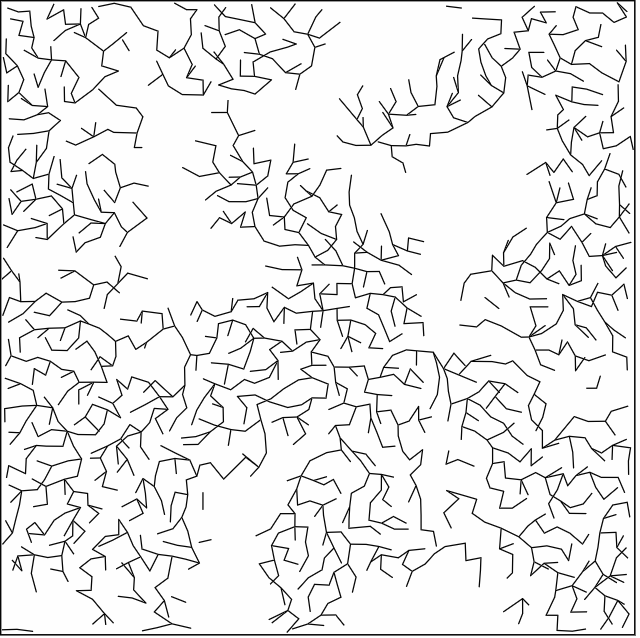
Write a WebGL 2 fragment shader that draws this pattern.

```glsl
#version 300 es
precision highp float;
// A thin black random tree with crooked twigs, grown inside a square frame.
// Each grid cell may hold one jittered node, and each node is joined to a
// neighbour of lower potential, so that all branches lead towards the middle.

uniform vec2 u_resolution;
out vec4 fragColor;

const float CELLS = 46.0;
const float MISSING = 1000.0;

float hash(vec2 p) {
    return fract(sin(dot(p, vec2(127.1, 311.7))) * 43758.5453);
}

float noise(vec2 p) {
    vec2 i = floor(p), f = fract(p);
    f = f * f * (3.0 - 2.0 * f);
    return mix(mix(hash(i), hash(i + vec2(1, 0)), f.x),
               mix(hash(i + vec2(0, 1)), hash(i + vec2(1, 1)), f.x), f.y);
}

float segmentDistance(vec2 p, vec2 a, vec2 b) {
    vec2 pa = p - a, ba = b - a;
    return length(pa - ba * clamp(dot(pa, ba) / dot(ba, ba), 0.0, 1.0));
}

// Position of a cell's node in xy, its potential in z
vec3 treeNode(vec2 cell) {
    bool outside = any(lessThan(cell, vec2(0))) || any(greaterThan(cell, vec2(CELLS - 1.0)));
    // Smooth noise opens the empty clearings, the hash frays their rims
    float density = noise(cell * 0.2 + 31.7) + 0.5 * (hash(cell + 7.3) - 0.5);
    if (outside || density < 0.36) return vec3(cell, MISSING);

    vec2 pos = cell + 0.1 + 0.8 * vec2(hash(cell + 13.1), hash(cell + 57.9));
    float potential = length(pos - 0.5 * CELLS) + 5.0 * noise(pos * 0.17 + 3.4);
    return vec3(pos, potential);
}

// Distance from p to the branch that joins a cell's node to its parent
float branchDistance(vec2 p, vec2 cell) {
    vec3 child = treeNode(cell);
    if (child.z >= MISSING) return MISSING;

    vec2 parent = child.xy;
    float bestScore = MISSING;
    for (int y = -1; y <= 1; y++) {
        for (int x = -1; x <= 1; x++) {
            if (x == 0 && y == 0) continue;
            vec3 other = treeNode(cell + vec2(x, y));
            // Prefer branches of about one cell in length
            float score = abs(distance(other.xy, child.xy) - 1.05);
            if (other.z < child.z && score < bestScore) {
                bestScore = score;
                parent = other.xy;
            }
        }
    }
    return bestScore < MISSING ? segmentDistance(p, child.xy, parent) : MISSING;
}

// Coverage of a line of the given half width, smoothed over one pixel
float stroke(float dist, float halfWidth, float pixel) {
    return clamp((halfWidth - dist) / pixel + 0.5, 0.0, 1.0);
}

void main() {
    float pixel = 1.0 / u_resolution.y;
    vec2 p = gl_FragCoord.xy * pixel;

    // Frame, with a narrow margin at the right and the bottom
    vec2 frameLow = vec2(0.001, 0.005);
    float frameSize = 0.994;
    vec2 fromCentre = abs(p - frameLow - 0.5 * frameSize) - 0.5 * frameSize;
    float frameDistance = abs(max(fromCentre.x, fromCentre.y));
    float ink = stroke(frameDistance, 0.0012, pixel);

    // Branches that start in the surrounding cells
    vec2 gridPos = (p - frameLow) / frameSize * CELLS;
    float nearest = MISSING;
    for (int y = -1; y <= 1; y++) {
        for (int x = -1; x <= 1; x++) {
            nearest = min(nearest, branchDistance(gridPos, floor(gridPos) + vec2(x, y)));
        }
    }
    ink = max(ink, stroke(nearest * frameSize / CELLS, 0.001, pixel));

    vec3 paper = vec3(0.995), black = vec3(0.02);
    fragColor = vec4(mix(paper, black, ink), 1.0);
}
```
